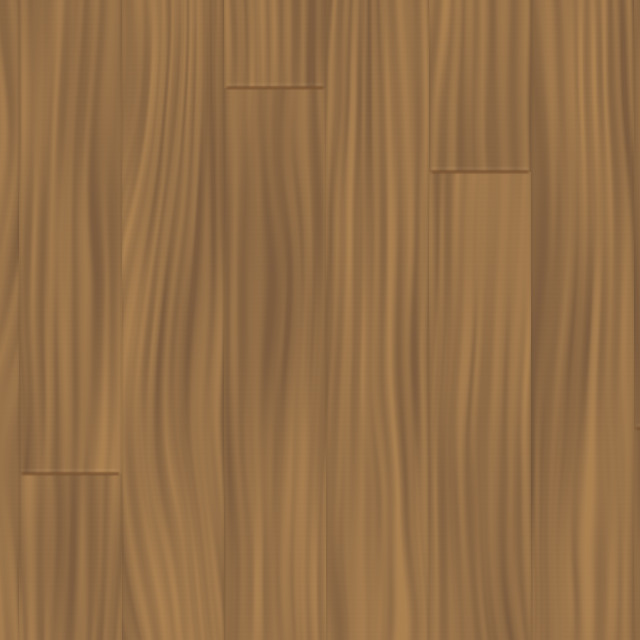
A Shadertoy shader for this texture:

```glsl
// Brown wooden floor: upright planks with soft wavy grain and a few butt joints.

float hash(vec2 p) {
    return fract(sin(dot(p, vec2(127.1, 311.7))) * 43758.5453);
}

float noise(vec2 p) {
    vec2 cell = floor(p);
    vec2 f = fract(p);
    f = f * f * (3.0 - 2.0 * f);
    return mix(mix(hash(cell), hash(cell + vec2(1, 0)), f.x),
               mix(hash(cell + vec2(0, 1)), hash(cell + vec2(1, 1)), f.x), f.y);
}

// Grain tone around 0.5; every layer follows the same bent coordinate
float grain(vec2 p, float seed, float bend) {
    vec2 q = p + vec2(seed * 37.0, seed * 19.0);
    float across = 38.0 * q.x + bend * noise(q * vec2(7.0, 1.7))
                 + 0.8 * noise(q * vec2(16.0, 4.5));
    float rings = sin(6.2832 * across);
    float streaks = noise(vec2(across * 1.3, q.y * 2.5)) - 0.5;
    float fibres = noise(vec2(across * 3.4, q.y * 5.0)) - 0.5;
    float patches = noise(q * vec2(13.0, 2.4) + 8.0) - 0.5;
    float strength = 0.08 + 0.14 * noise(q * vec2(10.0, 3.0) + 31.0);
    return 0.52 + strength * rings + 0.5 * streaks + 0.4 * fibres + 0.55 * patches;
}

void mainImage(out vec4 fragColor, in vec2 fragCoord) {
    vec2 uv = fragCoord / iResolution.y;

    // Plank column, and the board above or below its joint
    float plankWidth = 0.16;
    float across = (uv.x - 0.03) / plankWidth;
    float column = floor(across);
    float edge = plankWidth * (0.5 - abs(fract(across) - 0.5));
    float hasJoint = 1.0 - mod(column, 2.0);
    float jointY = 0.655 + 0.423 * sin(1.2235 * column - 1.934);
    float fromJoint = uv.y - jointY;
    float board = hasJoint * step(0.0, fromJoint);

    // Plain boards bend more than jointed ones
    float seed = hash(vec2(column + 3.0, board + 1.0));
    float bend = mix(3.6, 1.6, hasJoint) + 1.2 * seed;
    float tone = grain(uv, seed, bend) + 0.08 * (seed - 0.5);

    // Faint fine ripple across the fibres
    tone += 0.025 * sin(880.0 * uv.y) * noise(uv * vec2(70.0, 6.0));
    vec3 color = mix(vec3(0.49, 0.365, 0.245), vec3(0.67, 0.505, 0.315),
                     clamp(tone, 0.0, 1.0));

    // Soft long seams
    color *= 1.0 - 0.06 * (1.0 - smoothstep(0.0, 0.005, edge));

    // Butt joint: thin reddish groove with a pale lip above it
    float span = hasJoint * smoothstep(0.0, 0.008, edge);
    float groove = span * (1.0 - smoothstep(0.0008, 0.0045, abs(fromJoint)));
    float lip = span * (1.0 - smoothstep(0.0, 0.004, abs(fromJoint - 0.006)));
    color = mix(color, vec3(0.47, 0.32, 0.19), 0.7 * groove);
    color += 0.025 * lip;

    fragColor = vec4(color, 1.0);
}
```
